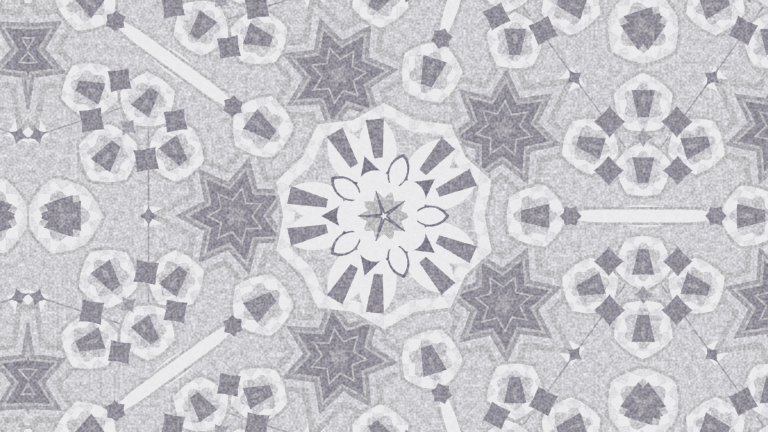
Write a Shadertoy shader that draws this pattern.

```glsl
// Grey kaleidoscope: a five-fold flower ringed by seven-pointed stars and pale cells.
// The plane is folded by mirrors into one wedge, where each motif is painted
// once from signed distances; gradient noise gives the engraved grain.

const float PI = 3.14159265;
const float SECTOR = 2.0 * PI / 5.0;
const float MIRROR_X = 0.6;        // mirror across the wedge axis
const float LEFT_MIRROR = 0.824;   // vertical mirror near the left edge
const float STAR_RADIUS = 0.343;   // star centres, measured from the flower
const float GRAIN = 0.15;
const vec3 WHITE = vec3(0.92, 0.92, 0.93);
const vec3 PALE  = vec3(0.82, 0.82, 0.84);
const vec3 SILVER = vec3(0.75, 0.75, 0.76);
const vec3 MID   = vec3(0.66, 0.65, 0.68);
const vec3 SLATE = vec3(0.58, 0.57, 0.61);
const vec3 DARK  = vec3(0.51, 0.50, 0.55);

// Cells: centre, radius, direction of the fan
const vec4 CELLS[5] = vec4[5](
    vec4(0.350, 0.000, 0.078, 0.0), vec4(0.600, 0.106, 0.070, 1.57),
    vec4(0.600, 0.260, 0.075, 1.57), vec4(0.477, 0.164, 0.072, -0.3),
    vec4(0.600, 0.436, 0.095, -2.5));

vec2 turn(vec2 p, float a) {
    float c = cos(a), s = sin(a);
    return vec2(c * p.x + s * p.y, c * p.y - s * p.x);
}

vec2 foldAngle(vec2 p, float sector) {
    float a = atan(p.y, p.x);
    a = abs(a - sector * floor(a / sector + 0.5));
    return length(p) * vec2(cos(a), sin(a));
}

vec2 gradient(vec2 cell) {
    float h = fract(sin(dot(cell, vec2(127.1, 311.7))) * 43758.5);
    return vec2(cos(h * 2.0 * PI), sin(h * 2.0 * PI));
}

float gradientNoise(vec2 p) {
    vec2 i = floor(p), f = fract(p), u = f * f * (3.0 - 2.0 * f), e = vec2(0, 1);
    float low = mix(dot(gradient(i), f), dot(gradient(i + e.yx), f - e.yx), u.x);
    float high = mix(dot(gradient(i + e), f - e), dot(gradient(i + 1.0), f - 1.0), u.x);
    return mix(low, high, u.y);
}

// Star with mitred offsets; ratio cos(PI / n) makes a regular polygon
float star(vec2 p, float n, float radius, float ratio) {
    vec2 tip = vec2(radius, 0.0);
    vec2 edge = radius * ratio * vec2(cos(PI / n), sin(PI / n)) - tip;
    return dot(foldAngle(p, 2.0 * PI / n) - tip, normalize(vec2(edge.y, -edge.x)));
}

float taper(vec2 p, float halfLength, float nearWidth, float farWidth) {
    float w = mix(nearWidth, farWidth, clamp(0.5 + 0.5 * p.x / halfLength, 0.0, 1.0));
    return max(abs(p.x) - halfLength, abs(p.y) - w);
}

float leaf(vec2 p, float halfLength, float halfWidth) {
    float r = (halfLength * halfLength + halfWidth * halfWidth) / (2.0 * halfWidth);
    return length(vec2(p.x, abs(p.y) + r - halfWidth)) - r;
}

void paint(inout vec3 col, vec3 ink, float d) {
    float px = 0.8 / iResolution.y;
    col = mix(col, ink, smoothstep(px, -px, d));
}

void paintStar(inout vec3 col, vec2 p) {
    float d = star(p, 7.0, 0.108, 0.58);
    paint(col, SILVER, d - 0.045);
    paint(col, PALE, d - 0.031);
    paint(col, MID, d - 0.015);
    paint(col, SILVER, d - 0.006);
    paint(col, SLATE, d);
    paint(col, SILVER, abs(d + 0.020) - 0.002);
    paint(col, MID, d + 0.037);
}

void paintCell(inout vec3 col, vec2 p, float radius, float facet) {
    float hull = mix(star(p, 5.0, radius, cos(PI / 5.0)), length(p) - radius * 0.9, 0.45);
    paint(col, SILVER, hull - 0.007);
    paint(col, mix(WHITE, PALE, facet * 0.45), hull);
    float lobes = length(p) - radius * (0.57 + 0.07 * cos(6.0 * atan(p.y, p.x)));
    paint(col, mix(PALE, SILVER, facet * 0.6), lobes);
    paint(col, SLATE, taper(p, radius * 0.42, radius * 0.17, radius * 0.36));
    paint(col, MID, leaf(p - vec2(radius * 0.12, 0), radius * 0.22, radius * 0.07));
}

void paintFlower(inout vec3 col, vec2 p, float facet) {
    float rim = star(turn(p, SECTOR * 0.25), 10.0, 0.262, 0.89);
    paint(col, SILVER, rim - 0.008);
    paint(col, mix(WHITE, PALE, facet * 0.35), rim);
    paint(col, mix(PALE, SILVER, facet * 0.5), rim + 0.027);
    vec2 petal = turn(p, SECTOR * 0.326);
    paint(col, WHITE, leaf(petal - vec2(0.155, 0), 0.085, 0.044));
    paint(col, SLATE, taper(petal - vec2(0.180, 0), 0.045, 0.010, 0.021));
    paint(col, DARK, star(p, 10.0, 0.145, 0.66));
    // White heart, leaves and the spiked centre
    vec2 spike = turn(p, SECTOR * 0.5);
    paint(col, WHITE, length(spike - vec2(0.065, 0)) - 0.044);
    paint(col, DARK, leaf(p - vec2(0.108, 0), 0.043, 0.024));
    paint(col, WHITE, leaf(p - vec2(0.106, 0), 0.037, 0.020));
    paint(col, WHITE, length(p) - 0.078);
    paint(col, SILVER, length(p) - 0.049 - 0.007 * cos(10.0 * atan(p.y, p.x)));
    paint(col, DARK, taper(spike - vec2(0.031, 0), 0.029, 0.0055, 0.001));
    paint(col, WHITE, star(spike, 5.0, 0.010, 0.45));
}

void mainImage(out vec4 fragColor, in vec2 fragCoord) {
    vec2 canvas = (fragCoord - 0.5 * iResolution.xy) / iResolution.y;
    vec2 p = vec2(abs(canvas.x + LEFT_MIRROR) - LEFT_MIRROR, canvas.y);
    for (int i = 0; i < 2; i++) {
        p = foldAngle(p, SECTOR);
        p.x = MIRROR_X - abs(p.x - MIRROR_X);
    }
    vec2 axis = turn(p, SECTOR * 0.5);
    float facet = smoothstep(-0.08, 0.08, sin(p.x * 105.0 + p.y * 34.0) * sin(p.y * 105.0 - p.x * 34.0));

    // Woven ground with pale rays and thin seams
    vec3 col = mix(PALE, SILVER, 0.3 * facet);
    paint(col, WHITE, taper(p - vec2(0.53, 0.0), 0.085, 0.010, 0.028));
    paint(col, SILVER, abs(p.y - 0.018) - 0.003 + step(p.x, 0.46));
    paint(col, WHITE, taper(axis - vec2(0.50, 0), 0.055, 0.008, 0.025));
    paintStar(col, axis - vec2(STAR_RADIUS, 0));
    paint(col, MID, max(abs(axis.x - 0.545) - 0.0018, abs(axis.y) - 0.25));
    for (int i = 0; i < 5; i++)
        paintCell(col, turn(p - CELLS[i].xy, CELLS[i].w), CELLS[i].z, facet);

    // Dark joints between the cells
    paint(col, SLATE, star(p - vec2(0.432, 0), 6.0, 0.025, 0.75));
    paint(col, SLATE, star(p - vec2(0.520, 0.105), 4.0, 0.034, 0.65));
    paint(col, SLATE, star(p - vec2(0.522, 0.218), 4.0, 0.036, 0.65));
    paint(col, MID, star(p - vec2(0.600, 0.182), 4.0, 0.022, 0.55));
    paint(col, SLATE, star(axis - vec2(0.545, 0), 4.0, 0.020, 0.55));
    paintFlower(col, p, facet);

    // Engraved grain, weaker on the white parts
    float grain = gradientNoise(canvas * 190.0) + 0.6 * gradientNoise(canvas * 83.0 + 17.0);
    col += GRAIN * grain * smoothstep(0.96, 0.78, col.g);
    fragColor = vec4(col, 1.0);
}
```
